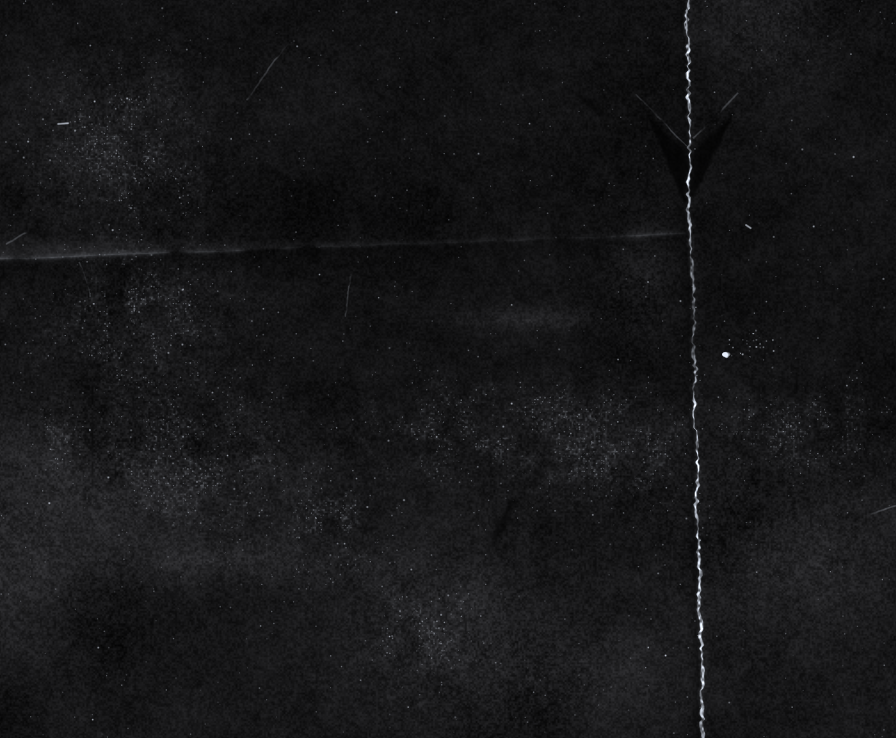
Give the GLSL for this texture, as a Shadertoy shader.

```glsl
const vec3 PAPER_TINT = vec3(0.985, 0.985, 1.04);
const vec3 FIBRE_TINT = vec3(0.93, 0.97, 1.03);
const float PAPER_LEVEL = 0.060;
const float GRAIN_AMOUNT = 0.115;
const float MOTTLE_AMOUNT = 0.06;
const float HAZE_AMOUNT = 0.085;
const float DUST_AMOUNT = 0.42;
const vec2 FOLD = vec2(0.649, 0.0375);   // height, slope
const vec2 TEAR = vec2(0.9525, -0.0225); // position, slope
// Soft patches: centre, radii
const vec4 HAZE[12] = vec4[12](
    vec4(0.32, 0.24, 0.15, 0.03), vec4(0.60, 0.18, 0.13, 0.08),
    vec4(1.07, 0.26, 0.16, 0.12), vec4(0.15, 0.80, 0.13, 0.11),
    vec4(0.20, 0.57, 0.13, 0.08), vec4(0.25, 0.38, 0.22, 0.08),
    vec4(0.82, 0.40, 0.17, 0.07), vec4(0.70, 0.08, 0.20, 0.08),
    vec4(1.03, 0.98, 0.10, 0.10), vec4(0.05, 0.28, 0.15, 0.18),
    vec4(0.72, 0.57, 0.09, 0.014), vec4(0.87, 0.62, 0.05, 0.08));
const vec4 DUST[9] = vec4[9](
    vec4(0.17, 0.80, 0.10, 0.09), vec4(0.19, 0.56, 0.10, 0.08),
    vec4(0.07, 0.41, 0.03, 0.04), vec4(0.26, 0.37, 0.10, 0.09),
    vec4(0.66, 0.42, 0.15, 0.06), vec4(0.83, 0.39, 0.10, 0.06),
    vec4(0.46, 0.29, 0.06, 0.06), vec4(1.09, 0.42, 0.10, 0.05),
    vec4(0.58, 0.15, 0.07, 0.05));
// Scratches: start, end
const vec4 SCRATCH[7] = vec4[7](
    vec4(0.419, 0.984, 0.335, 0.866), vec4(0.862, 0.870, 0.930, 0.802),
    vec4(1.000, 0.873, 0.941, 0.813), vec4(0.010, 0.670, 0.035, 0.684),
    vec4(1.179, 0.304, 1.215, 0.316), vec4(0.475, 0.628, 0.468, 0.573),
    vec4(0.108, 0.644, 0.123, 0.597));

float hash(vec2 p) {
    vec3 q = fract(vec3(p.xyx) * 0.1031);
    q += dot(q, q.yzx + 33.33);
    return fract((q.x + q.y) * q.z);
}
float noise(vec2 p) {
    vec2 i = floor(p), f = fract(p);
    f = f * f * (3.0 - 2.0 * f);
    return mix(mix(hash(i), hash(i + vec2(1, 0)), f.x),
               mix(hash(i + vec2(0, 1)), hash(i + vec2(1, 1)), f.x), f.y);
}
float fbm(vec2 p) {
    float sum = 0.0, amp = 0.5;
    for (int i = 0; i < 5; i++, amp *= 0.5) {
        sum += amp * noise(p);
        p = mat2(1.6, 1.2, -1.2, 1.6) * p + 7.3;
    }
    return sum;
}
float blob(vec2 p, vec4 b) {
    vec2 d = (p - b.xy) / b.zw;
    return exp(-dot(d, d));
}
float segment(vec2 p, vec4 s) {
    vec2 ab = s.zw - s.xy, ap = p - s.xy;
    return length(ap - ab * clamp(dot(ap, ab) / dot(ab, ab), 0.0, 1.0));
}
// One jittered speck per cell, kept when its hash falls under the density
float specks(vec2 p, float cells, float density, float px) {
    vec2 id = floor(p * cells);
    vec2 spot = 0.3 + 0.4 * vec2(hash(id + 11.0), hash(id + 47.0));
    float d = length(fract(p * cells) - spot) / cells;
    float size = mix(0.1, 0.25, hash(id + 83.0)) / cells;
    return step(hash(id + 5.0), density) * hash(id + 129.0) * smoothstep(size + px, size - px, d);
}

void mainImage(out vec4 fragColor, in vec2 fragCoord) {
    vec2 p = fragCoord / iResolution.y;
    float px = 1.0 / iResolution.y;
    float mottle = fbm(p * 7.0), fine = fbm(p * 38.0 + 20.0);
    vec2 q = p + 0.008 * (vec2(fine, mottle) - 0.5);
    // Paper, haze and grain
    float haze = 0.25 * smoothstep(0.5, 0.2, p.y), dust = 0.0;
    for (int i = 0; i < 12; i++) haze += 0.8 * blob(q, HAZE[i]);
    for (int i = 0; i < 9; i++) dust += blob(p, DUST[i]);
    float v = PAPER_LEVEL + MOTTLE_AMOUNT * (mottle - 0.45) + HAZE_AMOUNT * haze * (0.1 + mottle);
    float grain = 0.65 * noise(p * 415.0) + 0.35 * noise(p * 200.0 + 60.0);
    v += GRAIN_AMOUNT * (grain - 0.47) * (0.6 + 0.5 * haze) + 0.045 * (fine - 0.48);
    // Dust
    float patchy = dust * smoothstep(0.3, 0.65, fine);
    float light = DUST_AMOUNT * specks(p, 300.0, 0.008 + 0.25 * patchy, px);
    light += 0.2 * patchy * pow(noise(p * 330.0 + 9.0), 4.0);
    light += 0.6 * specks(p + 3.0, 200.0, 0.002 + 0.015 * dust, px);
    // Horizontal fold under a raised wedge that narrows to the right
    float fold = p.y - FOLD.x - FOLD.y * p.x - 0.002 * (noise(vec2(p.x * 30.0, 3.0)) - 0.5);
    float left = smoothstep(0.935, 0.92, p.x);
    float gain = 0.05 + 0.13 * smoothstep(0.6, 0.1, p.x) + 0.1 * smoothstep(0.72, 0.92, p.x);
    light += gain * left * smoothstep(0.2, 0.65, fine) * exp(-abs(fold) / 0.0025);
    float height = 0.006 + 0.028 * smoothstep(0.6, 0.0, p.x);
    float wedge = smoothstep(-0.002, 0.003, fold) * smoothstep(height, 0.3 * height, fold);
    v += 0.06 * wedge * left * smoothstep(0.9, 0.05, p.x) * (0.3 + mottle);
    v *= 1.0 - 0.3 * left * smoothstep(0.0, -0.004, fold) * exp(min(fold, 0.0) / 0.018);
    // Pinched shadows fanning down to the tear, and small dents
    float side = abs(q.x - 0.933), low = 0.715 + 2.2 * side;
    float pinch = smoothstep(0.008, -0.008, max(q.y - 0.79 - 0.95 * side, low - q.y));
    float dent = min(segment(q, vec4(0.696, 0.320, 0.672, 0.272)),
                     segment(q, vec4(0.791, 0.866, 0.815, 0.847)));
    v *= (1.0 - 0.65 * pinch) * (1.0 - 0.45 * smoothstep(0.01, 0.0, dent));
    // Scratches and chips
    for (int i = 0; i < 7; i++)
        light += 0.17 * smoothstep(0.3, 0.6, fine) * smoothstep(0.0008 + px, 0.0, segment(q, SCRATCH[i]));
    float chip = length(q - vec2(0.984, 0.521)) + 0.004 * (noise(p * 200.0) - 0.5);
    light += 0.9 * smoothstep(0.004 + px, 0.004 - px, chip);
    light += 0.7 * specks(p + 1.0, 220.0, 0.5 * blob(p, vec4(1.022, 0.534, 0.026, 0.014)), px);
    float nick = min(segment(p, vec4(0.079, 0.832, 0.092, 0.833)), segment(p, vec4(1.011, 0.695, 1.017, 0.691)));
    light += 0.55 * smoothstep(0.001 + px, 0.0, nick);
    // Vertical tear: shaded lip, ragged pale core and a faint halo
    float jag = 0.004 * (noise(vec2(p.y * 28.0, 9.0)) + noise(vec2(p.y * 190.0, 5.0)) - 1.0);
    float tear = p.x - TEAR.x - TEAR.y * p.y - jag + 0.003 * exp(-pow((p.y - 0.7) / 0.05, 2.0));
    float worn = smoothstep(0.45, 0.53, p.y) * smoothstep(0.69, 0.64, p.y);
    v *= 1.0 - 0.5 * exp(-abs(tear + 0.006) / 0.006);
    float width = 0.0004 + 0.0022 * noise(vec2(p.y * 110.0, 2.0));
    float fibres = 0.15 + 0.85 * noise(p * vec2(380.0, 240.0));
    light += smoothstep(width + px, width - px, abs(tear)) * fibres * mix(0.95, 0.45, worn);
    light += 0.12 * fibres * exp(-abs(tear) / 0.004);
    fragColor = vec4(clamp(max(v, 0.015) * PAPER_TINT + light * FIBRE_TINT, 0.0, 1.0), 1.0);
}
```
